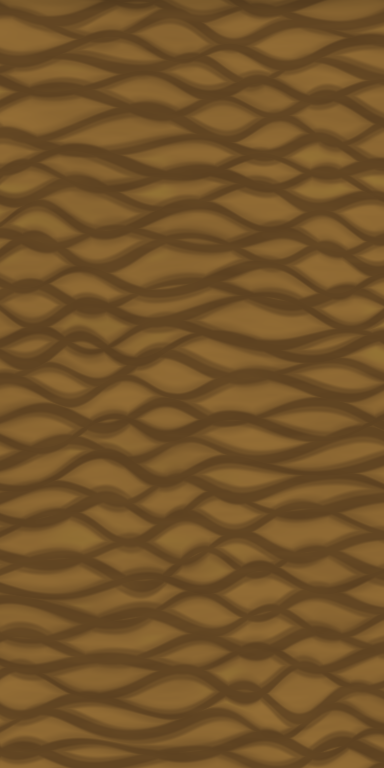
Reproduce this texture procedurally as a Shadertoy shader.

```glsl
// Painted brown bark: lens-shaped scales between wavy, crossing dark strands.

const float TAU = 6.2831853;
const float SPACING = 0.025;     // vertical step between strands
const float SWING = 0.0150;      // wave height; over half a step makes them cross
const float CELLS = 5.3;         // scales per canvas height, sideways
const float ROW_JITTER = 0.5;
const float PHASE_JITTER = 1.7;
const float CORE_WIDTH = 0.0056; // half width of the dark stroke
const float WASH_WIDTH = 0.0088; // half width of the translucent stroke
const float CORE_SOFT = 0.0022;
const float WASH_SOFT = 0.0030;

const vec3 DARK_BROWN = vec3(0.350, 0.245, 0.122);
const vec3 LIGHT_TAN = vec3(0.560, 0.412, 0.200);
const vec3 OCHRE = vec3(0.600, 0.490, 0.210);

float hash(float n) {
    return fract(sin(n * 127.1 + 3.7) * 43758.5);
}

float valueNoise(vec2 p) {
    vec2 cell = floor(p), f = fract(p);
    f = f * f * (3.0 - 2.0 * f);
    float n = cell.x + 57.0 * cell.y;
    return mix(mix(hash(n), hash(n + 1.0), f.x),
               mix(hash(n + 57.0), hash(n + 58.0), f.x), f.y);
}

// Horizontal brush smears, 0 to 1
float smears(vec2 p) {
    return 0.6 * valueNoise(p * vec2(13.0, 60.0))
         + 0.4 * valueNoise(p * vec2(31.0, 170.0) + 9.0);
}

// Height of strand i; neighbours run in opposite phase
float strandHeight(float x, float i) {
    float a = hash(i), b = hash(i + 71.0), c = hash(i + 133.0);
    float row = (i + 0.5 + ROW_JITTER * (a - 0.5)) * SPACING;
    float drift = 0.022 * sin(9.0 * row + 14.0 * x)
                + 0.016 * sin(31.0 * row + 6.0 * x + 2.0);
    float phase = TAU * CELLS * (x + drift) + 0.5 * TAU * i
                + PHASE_JITTER * (b - 0.5);
    float swing = SWING * (0.82 + 0.4 * c);
    return row + swing * (sin(phase) + 0.22 * sin(0.57 * phase + TAU * a));
}

float stroke(float d, float halfWidth, float soft) {
    return 1.0 - smoothstep(halfWidth - soft, halfWidth + soft, d);
}

void mainImage(out vec4 fragColor, in vec2 fragCoord) {
    vec2 p = fragCoord / iResolution.y;
    float pixel = 1.0 / iResolution.y;

    // Gentle sag and hand-drawn wobble
    vec2 q = p;
    q.y += 0.006 * sin(7.0 * p.x + 5.0 * p.y)
         + 0.003 * sin(23.0 * p.x - 13.0 * p.y)
         + 0.002 * (valueNoise(p * vec2(22.0, 40.0)) - 0.5);

    // Gather strokes and the distance to the nearest strand
    float core = 0.0, wash = 0.0, nearest = 1.0;
    float base = floor(q.y / SPACING);
    for (int k = -3; k <= 3; k++) {
        float i = base + float(k);
        float offset = q.y - strandHeight(q.x, i);
        float pressure = 1.0 + 0.28 * sin(17.0 * q.x + 2.4 * i)
                             + 0.14 * sin(41.0 * q.x + 5.1 * i);
        float slip = 0.0036 * sin(19.0 * q.x + 3.3 * i);
        float opacity = 0.82 + 0.18 * hash(i + 211.0);
        core = max(core, opacity * stroke(abs(offset), CORE_WIDTH * pressure,
                                         max(CORE_SOFT, pixel)));
        wash = max(wash, stroke(abs(offset - slip), WASH_WIDTH * pressure,
                                max(WASH_SOFT, pixel)));
        nearest = min(nearest, abs(offset));
    }

    // Tone from 0, strand, to 1, middle of a scale
    float smear = smears(q);
    float patchTone = valueNoise(p * vec2(9.0, 26.0) + 4.0);
    float tone = 0.66 + 0.30 * smoothstep(0.005, 0.019, nearest)
               + 0.16 * (smear - 0.5) + 0.18 * (patchTone - 0.5);
    tone = mix(tone, 0.36 + 0.24 * (smear - 0.5), 0.78 * wash);
    tone = mix(tone, 0.02 + 0.20 * smear, core);

    // Rare ochre glow inside scales, slightly shaded top edge
    vec3 color = mix(DARK_BROWN, LIGHT_TAN, tone);
    float glow = smoothstep(0.72, 1.0, valueNoise(p * vec2(10.0, 24.0) + 31.0))
               * smoothstep(0.008, 0.020, nearest);
    color = mix(color, OCHRE, 0.5 * glow);
    color *= 1.0 - 0.12 * smoothstep(0.975, 1.0, p.y);

    fragColor = vec4(color, 1.0);
}
```
